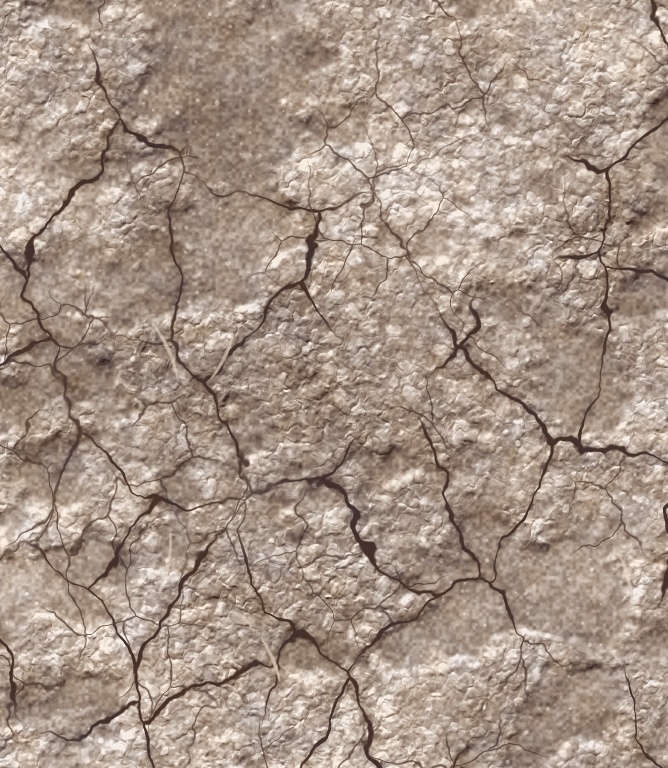
This texture is drawn by a Shadertoy shader. Its source:

```glsl
const vec3 DARK_SOIL = vec3(0.34, 0.26, 0.23);
const vec3 MID_SOIL = vec3(0.61, 0.53, 0.47);
const vec3 PALE_SOIL = vec3(0.89, 0.84, 0.80);
const vec3 STRAW_COLOR = vec3(0.86, 0.79, 0.72);
const vec2 LIGHT_DIR = vec2(-0.35, 0.94);
const float LIGHT_STEP = 0.002;
const float LIGHT_GAIN = 0.21;
const float SMOOTH_TONE = 0.635;
const float CRUMBLY_TONE = 0.725;
const float CRACK_TONE = 0.27;
const float CRACK_WIDTH = 0.0031;
const float CRACK_SCALE = 5.6;
const float HAIRLINE_WIDTH = 0.0011;
const float HAIRLINE_SCALE = 11.0;
const float CRUMB_SCALE = 58.0;
const float GRIT_SCALE = 125.0;
const float SPECK_SCALE = 72.0;
const int STRAW_COUNT = 5;

// Integer hash: two random values in 0..1 per lattice point
vec2 hash2(vec2 p) {
    uvec2 v = uvec2(ivec2(floor(p)) + 8192);
    v = v * 1664525u + 1013904223u;
    v.x += v.y * 1664525u;
    v.y += v.x * 1664525u;
    v ^= v >> 16u;
    v.x += v.y * 1664525u;
    v.y += v.x * 1664525u;
    v ^= v >> 16u;
    return vec2(v & 65535u) / 65535.0;
}

float noise(vec2 p) {
    vec2 i = floor(p), f = p - i;
    f = f * f * (3.0 - 2.0 * f);
    float low = mix(hash2(i).x, hash2(i + vec2(1, 0)).x, f.x);
    float high = mix(hash2(i + vec2(0, 1)).x, hash2(i + vec2(1, 1)).x, f.x);
    return mix(low, high, f.y);
}

float fbm(vec2 p, int octaves) {
    float sum = 0.0, weight = 0.5, total = 0.0;
    for (int i = 0; i < octaves; i++) {
        sum += weight * noise(p);
        total += weight;
        weight *= 0.5;
        p = mat2(1.6, 1.2, -1.2, 1.6) * p + 17.3;
    }
    return sum / total;
}

// Loose rounded lumps of mixed size: x = dome height, y = random tone
vec2 crumbs(vec2 p) {
    vec2 cell = floor(p), result = vec2(0.0, 0.5);
    for (int j = -1; j <= 1; j++)
    for (int i = -1; i <= 1; i++) {
        vec2 id = cell + vec2(i, j);
        vec2 offset = id + hash2(id) - p;
        vec2 kind = hash2(id + 331.0);
        float radius = mix(0.2, 0.8, kind.x);
        float dome = (1.0 - dot(offset, offset) / (radius * radius)) * mix(0.35, 1.0, kind.x);
        if (dome > result.x) result = vec2(dome, mix(0.5, kind.y, min(1.0, 4.0 * dome)));
    }
    return result;
}

// x = height, y = crumbly cover, z = crumb dome, w = crumb tone
vec4 soil(vec2 p) {
    float patches = 0.6 * fbm(p * 4.5 + 3.7, 5) + 0.4 * fbm(p * 13.0 + 31.0, 4);
    float cover = smoothstep(0.44, 0.54, patches);
    vec2 warped = p + 0.011 * vec2(noise(p * 70.0), noise(p * 70.0 + 40.0));
    warped += 0.005 * vec2(noise(p * 190.0 + 7.0), noise(p * 190.0 + 60.0));
    vec2 crumb = crumbs(warped * CRUMB_SCALE);
    float grit = crumbs(warped * GRIT_SCALE + 9.0).x;
    float roughness = mix(0.2, 1.0, cover) * mix(0.5, 1.3, noise(p * 17.0 + 5.0));
    float height = 0.075 * fbm(p * 5.0, 6) + 0.011 * cover;
    height += roughness * (0.004 * crumb.x + 0.002 * grit);
    return vec4(height, cover, crumb);
}

// Distance to the nearest border between irregular cells
float crackDistance(vec2 p, float scale) {
    p *= scale;
    vec2 cell = floor(p), nearest = vec2(0.0);
    float best = 8.0, edge = 8.0;
    for (int j = -1; j <= 1; j++)
    for (int i = -1; i <= 1; i++) {
        vec2 id = cell + vec2(i, j), r = id + hash2(id) - p;
        if (dot(r, r) < best) { best = dot(r, r); nearest = r; }
    }
    for (int j = -2; j <= 2; j++)
    for (int i = -2; i <= 2; i++) {
        vec2 id = cell + vec2(i, j), r = id + hash2(id) - p, between = r - nearest;
        if (dot(between, between) > 1e-4)
            edge = min(edge, dot(0.5 * (r + nearest), normalize(between)));
    }
    return edge / scale;
}

float strawCover(vec2 p, float aspect, float pixel) {
    float cover = 0.0;
    for (int i = 0; i < STRAW_COUNT; i++) {
        vec2 place = hash2(vec2(i, 71)), shape = hash2(vec2(i, 93));
        vec2 axis = normalize(vec2(shape.x - 0.5, 1.0));
        vec2 q = p - place * vec2(aspect, 1.0);
        float reach = mix(0.02, 0.055, shape.y), along = dot(q, axis);
        float across = dot(q, vec2(axis.y, -axis.x)) + 3.0 * along * along;
        float width = 0.0026 * (1.0 - 0.6 * abs(along) / reach);
        float side = 1.0 - smoothstep(width - pixel, width + pixel, abs(across));
        cover = max(cover, side * smoothstep(reach, reach * 0.85, abs(along)));
    }
    return cover;
}

void mainImage(out vec4 fragColor, in vec2 fragCoord) {
    vec2 p = fragCoord / iResolution.y;
    float pixel = 1.0 / iResolution.y;

    // Relief lit from above
    vec4 ground = soil(p);
    float slope = (ground.x - soil(p + LIGHT_DIR * LIGHT_STEP).x) / LIGHT_STEP;
    float tone = mix(SMOOTH_TONE, CRUMBLY_TONE, ground.y) + LIGHT_GAIN * clamp(slope, -1.6, 1.4);
    tone += mix(0.3, 1.0, ground.y) * (0.13 * (ground.z - 0.35) + 0.16 * (ground.w - 0.5));
    tone += 0.36 * (fbm(p * 4.0 + 50.0, 4) - 0.5) + 0.19 * (noise(p * 230.0) - 0.5);

    // Scattered pale grains
    vec2 speckId = floor(p * SPECK_SCALE), kind = hash2(speckId + 500.0);
    vec2 center = mix(vec2(0.3), vec2(0.7), hash2(speckId + 800.0));
    float speckGap = length(p * SPECK_SCALE - speckId - center) / SPECK_SCALE;
    float speckSize = mix(0.0012, 0.0035, kind.y * kind.y);
    float speck = 1.0 - smoothstep(speckSize - pixel, speckSize + pixel, speckGap);
    tone += 0.18 * speck * step(0.86, kind.x);

    // Ragged main cracks and hairlines, fading in and out
    vec2 bend = vec2(fbm(p * 8.0 + 11.0, 3), fbm(p * 8.0 + 83.0, 3)) - 0.5;
    vec2 ragged = vec2(fbm(p * 45.0 + 2.0, 3), fbm(p * 45.0 + 29.0, 3)) - 0.5;
    vec2 bent = p * vec2(1.1, 0.92) + 0.085 * bend + 0.018 * ragged;
    float mainGap = crackDistance(bent, CRACK_SCALE);
    float mainForce = smoothstep(0.28, 0.52, noise(p * 6.0 + 21.0));
    float mainWidth = CRACK_WIDTH * mainForce * mix(0.25, 1.2, noise(p * 28.0));
    float hairGap = crackDistance(bent + 5.0, HAIRLINE_SCALE);
    float hairForce = smoothstep(0.52, 0.75, noise(p * 9.0 + 64.0));
    float crack = mainForce * (1.0 - smoothstep(mainWidth - pixel, mainWidth + pixel, mainGap));
    float hair = hairForce * (1.0 - smoothstep(HAIRLINE_WIDTH - pixel, HAIRLINE_WIDTH + pixel, hairGap));
    tone -= 0.11 * mainForce * exp(-mainGap / 0.008);

    // Soil colour with a slight drift from grey to warm, straw, then cracks
    float straw = strawCover(p, iResolution.x / iResolution.y, pixel);
    tone = mix(tone, CRACK_TONE, max(crack, 0.75 * hair) * (1.0 - straw));
    tone = clamp(tone, 0.2, 0.97);
    vec3 color = tone < MID_SOIL.r
        ? mix(DARK_SOIL, MID_SOIL, (tone - DARK_SOIL.r) / (MID_SOIL.r - DARK_SOIL.r))
        : mix(MID_SOIL, PALE_SOIL, (tone - MID_SOIL.r) / (PALE_SOIL.r - MID_SOIL.r));
    color += vec3(0.02, 0.0, -0.03) * (fbm(p * 30.0 + 90.0, 3) - 0.5) * 2.0;
    color = mix(color, STRAW_COLOR + 0.3 * (tone - CRUMBLY_TONE), 0.85 * straw);
    fragColor = vec4(color, 1.0);
}
```
